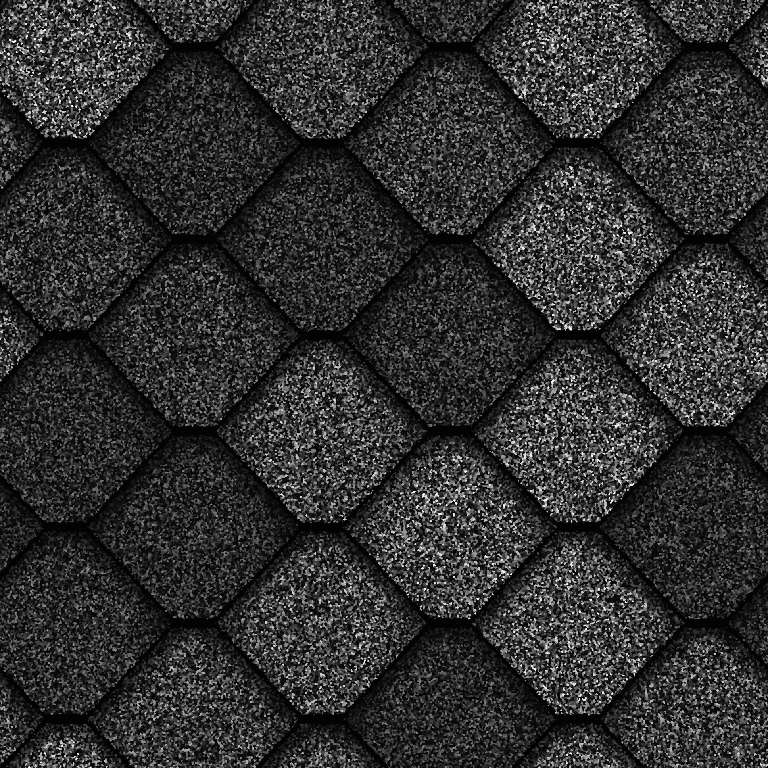
This texture is drawn by a three.js fragment shader. Its source:

```glsl
// Staggered hexagonal roof shingles, three across and four down, in dark mineral grit.
// Two offset lattices give the nearest shingle; distances to its sides draw the seams
// and soft shadows, and cellular noise supplies the granules.

varying vec2 vUv;

const vec2 REPEATS = vec2(3.0, 4.0);
const vec2 LATTICE_OFFSET = vec2(0.258, 0.255);  // in cells
const float HALF_WIDTH = 0.1419;                 // shingle centre to side corner
const float HALF_HEIGHT = 0.125;                 // shingle centre to flat edge
const float HALF_FLAT = 0.0247;                  // half length of the flat edge
const float SEAM_HALF = 0.0032;                  // diagonal seams
const float SLOT_HALF = 0.0070;                  // thicker slots at flat edges
const float EDGE_SOFT = 0.0013;
const float CROWN_ROUNDING = 0.030;
const float SHADOW_DEPTH = 0.028;
const float GRAIN_COUNT = 400.0;
const float GRAIN_SHARPNESS = 14.0;
const float GRAIN_LIGHT = 0.70;
const float GLINT_LIGHT = 0.16;
const float DARK_TONE = 0.56;
const float LIGHT_TONE = 1.10;
const vec3 SEAM_COLOUR = vec3(0.012);
const vec3 BITUMEN_COLOUR = vec3(0.022);
const vec3 GRIT_COLOUR = vec3(1.0);

vec3 hash3(vec2 p) {
  vec3 q = fract(p.xyx * vec3(0.1031, 0.1030, 0.0973));
  q += dot(q, q.yxz + 33.33);
  return fract((q.xxy + q.yzz) * q.zyx);
}

float smoothMax(float a, float b, float k) {
  float h = max(k - abs(a - b), 0.0) / k;
  return max(a, b) + 0.25 * h * h * k;
}

// Signed distances to the diagonal sides (x) and flat edges (y).
vec2 sideDistances(vec2 p) {
  vec2 normal = normalize(vec2(HALF_HEIGHT, HALF_WIDTH - HALF_FLAT));
  return vec2(dot(normal, abs(p) - vec2(HALF_WIDTH, 0.0)), abs(p.y) - HALF_HEIGHT);
}

// Position relative to the nearest centre (xy) and wrapped cell index (zw).
vec4 latticeCell(vec2 uv, vec2 offset) {
  vec2 p = uv * REPEATS - offset;
  vec2 cell = floor(p + 0.5);
  return vec4((p - cell) / REPEATS, mod(cell, REPEATS) + offset);
}

// Softened cellular noise: each granule has its own brightness.
float granules(vec2 uv) {
  vec2 p = uv * GRAIN_COUNT;
  vec2 cell = floor(p);
  float light = 0.0;
  float total = 0.0;
  for (int j = -1; j <= 1; j++) {
    for (int i = -1; i <= 1; i++) {
      vec2 neighbour = cell + vec2(float(i), float(j));
      vec3 h = hash3(mod(neighbour, GRAIN_COUNT) + 7.0);
      vec2 d = neighbour + h.xy - p;
      float weight = exp(-GRAIN_SHARPNESS * dot(d, d));
      light += weight * (GRAIN_LIGHT * h.z * h.z + GLINT_LIGHT * pow(h.z, 16.0));
      total += weight;
    }
  }
  return light / max(total, 1e-9);
}

// Broad uneven wear from layered sines.
float wear(vec2 p) {
  return sin(p.x * 47.0 + 2.0 * sin(p.y * 31.0)) * 0.5
       + sin(p.y * 73.0 + 1.5 * sin(p.x * 59.0)) * 0.5;
}

void main() {
  // Nearest shingle from the two staggered lattices
  vec4 tile = latticeCell(vUv, LATTICE_OFFSET + vec2(0.0, 0.5));
  vec4 other = latticeCell(vUv, LATTICE_OFFSET + vec2(0.5, 0.0));
  vec2 sides = sideDistances(tile.xy);
  vec2 otherSides = sideDistances(other.xy);
  if (max(otherSides.x, otherSides.y) < max(sides.x, sides.y)) {
    tile = other;
    sides = otherSides;
  }

  // Granule light and tone of this shingle
  vec2 p = tile.xy;
  float grain = granules(vUv);
  vec3 tileHash = hash3(tile.zw * 17.3 + 4.0);
  float tone = mix(DARK_TONE, LIGHT_TONE, smoothstep(0.08, 0.75, tileHash.x));
  tone *= 1.0 + 0.07 * wear(p + tileHash.yz * 3.0);

  // Shadow below the rounded crown, and darker side corners
  float crown = -smoothMax(sides.x, sides.y, CROWN_ROUNDING);
  float crownLight = smoothstep(SEAM_HALF, SHADOW_DEPTH, crown);
  float upper = smoothstep(-0.025, 0.025, p.y);
  float shade = mix(1.0, mix(0.30, 1.0, crownLight), upper);
  shade *= mix(1.0, 0.62, smoothstep(0.070, 0.135, abs(p.x)));

  // Slightly ragged seams and slots
  float seam = max(sides.x + SEAM_HALF, sides.y + SLOT_HALF);
  seam += (0.2 - grain) * 0.003;
  float surface = 1.0 - smoothstep(-EDGE_SOFT, EDGE_SOFT, seam);

  vec3 grit = BITUMEN_COLOUR + GRIT_COLOUR * grain * tone * shade;
  gl_FragColor = vec4(mix(SEAM_COLOUR, grit, surface), 1.0);
}
```
